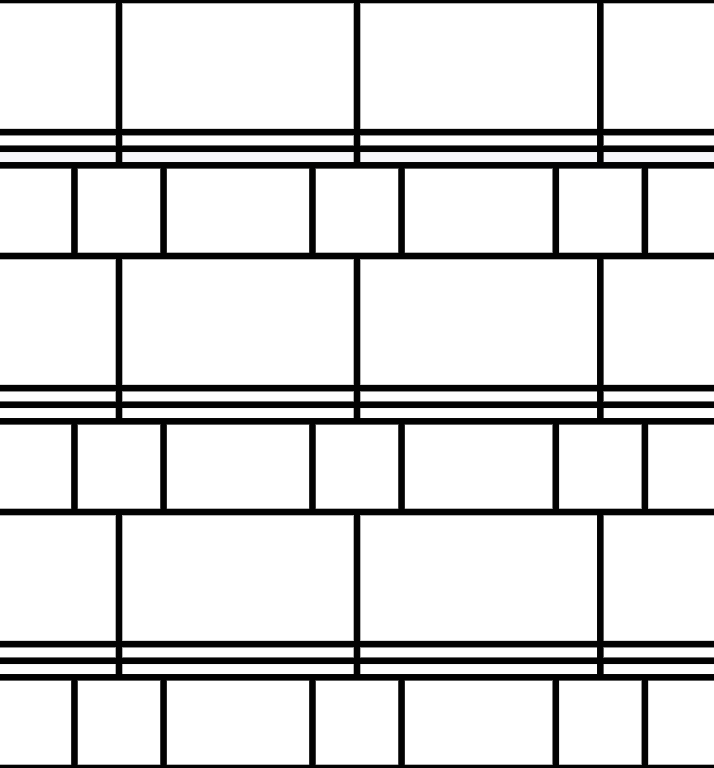
Reproduce this pattern procedurally as a WebGL 1 fragment shader.

```glsl
precision highp float;

uniform vec2 u_resolution;

// Lengths are fractions of one row's height
#define REPEATS 3.0
#define LINE_WIDTH 0.0258
#define BAND_TOP 0.5162
#define BAND_STEP 0.0648
#define PAIR_OFFSET 0.174
#define LAST_COLUMN_SHIFT 0.0208
#define INK vec3(0.006)
#define PAPER vec3(1.0)
#define TINT vec3(0.97, 0.97, 0.98)

// Antialiased coverage of a line at the given distance from its centre
float lineCoverage(float dist, float pixel) {
  return clamp(0.5 + (0.5 * LINE_WIDTH - dist) / pixel, 0.0, 1.0);
}

void main() {
  vec2 uv = gl_FragCoord.xy / u_resolution;
  float aspect = u_resolution.x / u_resolution.y;
  float pixel = REPEATS / u_resolution.y;

  // Repeating cell, with rows counted from the top
  vec2 grid = vec2(uv.x, 1.0 - uv.y) * REPEATS;
  vec2 cell = floor(grid);
  float x = (fract(grid.x) - 0.5) * aspect;
  float y = fract(grid.y);

  // The last column sits slightly to the right
  x -= LAST_COLUMN_SHIFT * step(REPEATS - 1.5, cell.x);

  // Row boundary and three closely spaced horizontal lines
  float horizontal = min(y, 1.0 - y);
  for (int i = 0; i < 3; i++) {
    horizontal = min(horizontal, abs(y - BAND_TOP - float(i) * BAND_STEP));
  }

  // One upright above the last band line, a pair below it
  float bandEnd = BAND_TOP + 2.0 * BAND_STEP;
  float lower = step(bandEnd, y);
  float vertical = mix(abs(x), abs(abs(x) - PAIR_OFFSET), lower);

  // Faint tint in the lower strip of the top row
  float strip = step(bandEnd - BAND_STEP, y) * (1.0 - lower);
  float topRow = 1.0 - step(0.5, cell.y);
  vec3 color = mix(PAPER, TINT, strip * topRow);

  float ink = max(lineCoverage(horizontal, pixel), lineCoverage(vertical, pixel));
  gl_FragColor = vec4(mix(color, INK, ink), 1.0);
}
```
